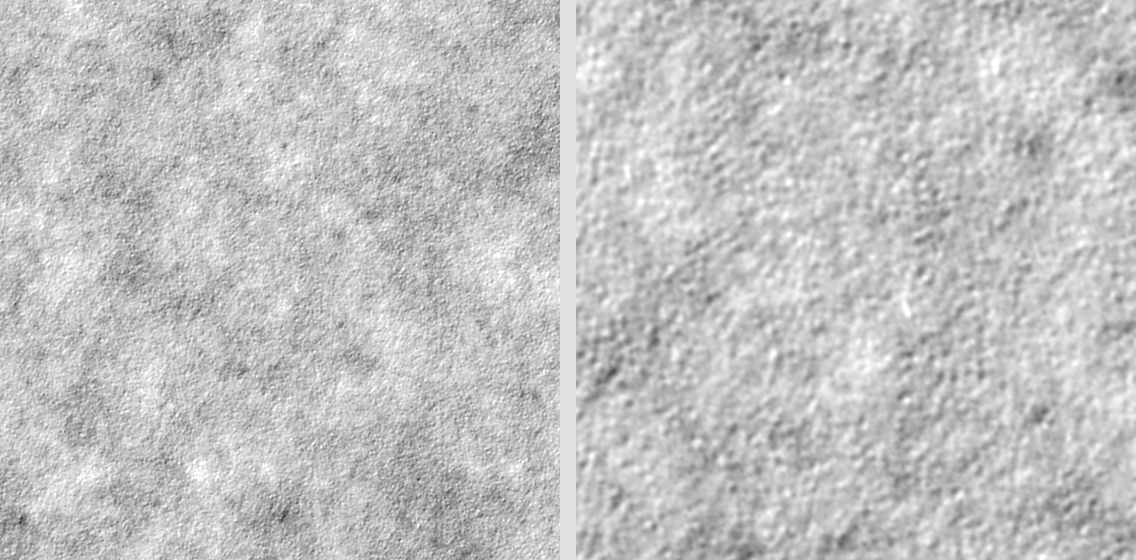
Left, the full canvas; right, a detail of the centre.
Write a WebGL 2 fragment shader that draws this texture.

```glsl
#version 300 es
precision highp float;
// Weathered grey plaster: cloudy mottling, soft dark stains, a finely embossed
// grain and a few raised chips. Everything is built from cellular noise that
// sums round, randomly weighted blobs scattered one per grid cell.

uniform vec2 u_resolution;
out vec4 fragColor;

const vec2 LIGHT_DIR = vec2(-0.75, 0.66);
const float BASE_GREY = 0.748;

// Three random values per grid cell
vec3 hash3(vec2 cell, float seed) {
    vec3 q = fract((cell.xyx + seed * 17.3) * vec3(0.1031, 0.1030, 0.0973));
    q += dot(q, q.yxz + 33.33);
    return fract((q.xxy + q.yzz) * q.zyx);
}

mat2 rotation(float angle) {
    float c = cos(angle), s = sin(angle);
    return mat2(c, s, -s, c);
}

// Signed cellular noise: smooth blobs of random weight, one per cell
float blobs(vec2 p, float seed) {
    vec2 cell = floor(p);
    float sum = 0.0;
    for (int y = -1; y <= 1; y++)
    for (int x = -1; x <= 1; x++) {
        vec2 c = cell + vec2(x, y);
        vec3 r = hash3(c, seed);
        vec2 d = p - c - r.xy;
        float w = max(0.0, 1.0 - dot(d, d));
        sum += (2.0 * r.z - 1.0) * w * w * w;
    }
    return sum;
}

// Cloudy tone from broad patches down to small flecks
float mottle(vec2 p) {
    float sum = 0.0, frequency = 4.5;
    for (int i = 0; i < 5; i++) {
        float octave = float(i);
        sum += blobs(rotation(0.7 * octave + 0.3) * p * frequency, octave + 1.0);
        frequency *= 2.03;
    }
    return sum;
}

// Scattered round stains with soft, uneven rims
float stains(vec2 p, float density, float seed) {
    vec2 q = p * density, cell = floor(q);
    float sum = 0.0;
    for (int y = -1; y <= 1; y++)
    for (int x = -1; x <= 1; x++) {
        vec2 c = cell + vec2(x, y);
        vec3 r = hash3(c, seed);
        vec3 k = hash3(c, seed + 5.0);
        float radius = mix(0.2, 0.48, k.x * k.x);
        float dist = length((q - c - r.xy) * vec2(1.0, mix(0.8, 1.25, k.y)));
        float spot = 1.0 - smoothstep(0.3 * radius, 1.2 * radius, dist);
        sum += spot * step(r.z, 0.36) * mix(0.4, 1.0, k.z);
    }
    return sum;
}

// Difference of height along the light gives lit and shaded flanks
float emboss(vec2 p, float frequency, float seed) {
    vec2 q = p * frequency;
    return blobs(q, seed) - blobs(q + 0.5 * LIGHT_DIR, seed);
}

// Sparse short ridges, bright on one flank and dark on the other
float chips(vec2 p, float density, float seed) {
    vec2 q = p * density, cell = floor(q);
    float sum = 0.0;
    for (int y = -1; y <= 1; y++)
    for (int x = -1; x <= 1; x++) {
        vec2 c = cell + vec2(x, y);
        vec3 r = hash3(c, seed);
        vec3 k = hash3(c, seed + 3.0);
        vec2 d = rotation(mix(-0.4, 1.0, k.x)) * (q - c - r.xy);
        d /= vec2(0.06, mix(0.08, 0.24, k.y * k.y));
        sum += (0.35 - 1.6 * d.x) * exp(-dot(d, d)) * step(r.z, 0.14) * k.z;
    }
    return sum;
}

void main() {
    vec2 p = gl_FragCoord.xy / min(u_resolution.x, u_resolution.y);

    // Uneven outlines for the clouds and stains
    vec2 warp = 0.005 * vec2(blobs(p * 48.0, 21.0), blobs(p * 48.0, 22.0));
    float cloud = mottle(p + warp);
    float streaks = blobs(p * vec2(60.0, 13.0), 31.0);
    float darkness = smoothstep(0.8, -1.2, cloud);

    float grey = BASE_GREY + 0.064 * cloud + 0.018 * streaks;
    grey -= 0.13 * mix(0.35, 1.1, darkness) * stains(p + warp, 27.0, 41.0);

    // Fine relief, a little rougher in the darker patches
    float relief = 0.16 * emboss(p, 195.0, 51.0) + 0.07 * emboss(p, 92.0, 52.0);
    relief += 0.06 * blobs(p * 330.0, 53.0);
    grey += relief * mix(0.85, 1.2, darkness);
    grey += 0.16 * chips(p, 24.0, 61.0);

    fragColor = vec4(vec3(clamp(grey, 0.0, 1.0)), 1.0);
}
```
